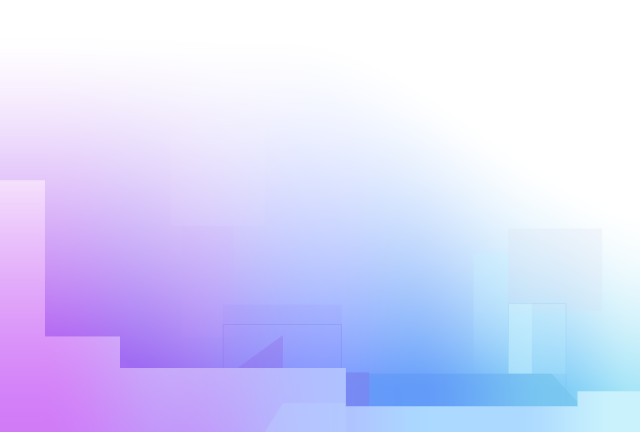
Give the GLSL for this background, as a Shadertoy shader.

```glsl
// A violet-to-cyan haze fading upward into white, behind a translucent staircase.
// The haze is a horizontal colour ramp with a height-dependent fade; the stairs
// and the faint ghost panels are antialiased boxes in canvas units (0 to 1).

// Soft step, one pixel wide, along a coordinate
float edge(float at, float v, float px) {
    return clamp((v - at) / px + 0.5, 0.0, 1.0);
}

// Coverage of an axis-aligned box
float box(vec2 p, vec2 lo, vec2 hi) {
    vec2 px = 1.0 / iResolution.xy;
    return edge(lo.x, p.x, px.x) * edge(p.x, hi.x, px.x)
         * edge(lo.y, p.y, px.y) * edge(p.y, hi.y, px.y);
}

// Thin outline of a box
float frame(vec2 p, vec2 lo, vec2 hi) {
    vec2 w = vec2(0.0013, 0.0019);
    return box(p, lo, hi) - box(p, lo + w, hi - w);
}

vec3 haze(vec2 p) {
    float x = p.x, depth = 1.0 - p.y;
    vec3 hue = mix(vec3(0.71, 0.42, 0.95), vec3(0.61, 0.42, 0.95), smoothstep(0.07, 0.25, x));
    hue = mix(hue, vec3(0.49, 0.59, 1.00), smoothstep(0.24, 0.52, x));
    hue = mix(hue, vec3(0.39, 0.62, 0.98), smoothstep(0.50, 0.66, x));
    hue = mix(hue, vec3(0.50, 0.80, 0.97), smoothstep(0.64, 0.85, x));
    hue = mix(hue, vec3(0.66, 0.90, 0.97), smoothstep(0.86, 1.00, x));

    // The fade starts lower toward the right
    float start = 0.08 + 0.42 * smoothstep(0.45, 1.05, x);
    float end = mix(0.77, 0.90, smoothstep(0.05, 0.35, x));
    float t = clamp((depth - start) / (end - start), 0.0, 1.0);
    return mix(vec3(1.0), hue, pow(t, mix(1.35, 1.5, smoothstep(0.1, 0.4, x))));
}

vec3 stairColor(vec2 p) {
    vec3 pink = mix(vec3(0.82, 0.48, 0.97), vec3(0.96, 0.88, 0.99), pow(p.y / 0.583, 1.4));
    vec3 lilac = mix(vec3(0.76, 0.60, 0.98), vec3(0.78, 0.67, 0.98), p.y / 0.15);
    vec3 c = mix(pink, lilac, smoothstep(0.06, 0.28, p.x));
    c = mix(c, vec3(0.69, 0.75, 1.00), smoothstep(0.27, 0.53, p.x));
    c = mix(c, vec3(0.67, 0.85, 1.00), smoothstep(0.50, 0.68, p.x));
    return mix(c, vec3(0.79, 0.95, 0.99), smoothstep(0.80, 0.97, p.x));
}

void mainImage(out vec4 fragColor, in vec2 fragCoord) {
    vec2 p = fragCoord / iResolution.xy;
    vec2 px = 1.0 / iResolution.xy;
    vec3 col = haze(p);

    // Ghost panels on the left and centre
    col = mix(col, vec3(0.85, 0.60, 0.98), 0.07 * box(p, vec2(0.284, 0.22), vec2(0.365, 0.477)));
    col = mix(col, vec3(1.0), 0.04 * box(p, vec2(0.267, 0.477), vec2(0.414, 0.70)));
    col = mix(col, vec3(0.58, 0.52, 0.98), 0.12 * box(p, vec2(0.348, 0.14), vec2(0.534, 0.295)));
    col = mix(col, vec3(0.40, 0.42, 0.90), 0.25 * frame(p, vec2(0.348, 0.10), vec2(0.534, 0.25)));
    float wedge = edge(0.0, 0.148 + (p.x - 0.371) * 1.07 - p.y, 1.5 * px.y);
    col = mix(col, vec3(0.56, 0.36, 0.88), 0.28 * wedge * box(p, vec2(0.371, 0.14), vec2(0.442, 0.225)));

    // Pale panels on the right
    col = mix(col, vec3(0.84, 0.86, 0.94), 0.22 * box(p, vec2(0.794, 0.28), vec2(0.941, 0.471)));
    col = mix(col, vec3(0.78, 0.95, 1.0), 0.32 * box(p, vec2(0.740, 0.135), vec2(0.794, 0.4135))
                                             * smoothstep(0.10, 0.40, p.y));
    col = mix(col, vec3(0.82, 0.97, 1.0), 0.45 * box(p, vec2(0.794, 0.135), vec2(0.831, 0.298)));
    col = mix(col, vec3(0.78, 0.95, 1.0), 0.18 * box(p, vec2(0.831, 0.135), vec2(0.885, 0.298)));
    col = mix(col, vec3(0.35, 0.65, 0.90), 0.18 * frame(p, vec2(0.794, 0.05), vec2(0.885, 0.298)));

    // Deeper band resting on the low step, slanted at its right end
    float slant = edge(0.0, 0.862 + (0.135 - p.y) * 0.62 - p.x, 1.5 * px.x);
    vec3 bandColor = mix(vec3(0.38, 0.60, 0.97), vec3(0.46, 0.77, 0.93), smoothstep(0.65, 0.88, p.x));
    col = mix(col, bandColor, 0.65 * slant * box(p, vec2(0.577, 0.05), vec2(0.93, 0.135)));
    col = mix(col, vec3(0.47, 0.52, 0.94), 0.75 * box(p, vec2(0.540, 0.05), vec2(0.577, 0.138)));

    // Staircase silhouette, tallest at the left
    float stairs = box(p, vec2(-1.0), vec2(0.0703, 0.5827));
    stairs = max(stairs, box(p, vec2(-1.0), vec2(0.1875, 0.2212)));
    stairs = max(stairs, box(p, vec2(-1.0), vec2(0.5404, 0.1481)));
    stairs = max(stairs, box(p, vec2(-1.0), vec2(2.0, 0.0596)));
    stairs = max(stairs, box(p, vec2(0.9023, -1.0), vec2(2.0, 0.0942)));
    vec3 front = stairColor(vec2(p.x, clamp(p.y, 0.0, 0.583)));

    // Light facet lying on the middle step
    float facet = edge(0.414 + p.y * 0.42, p.x, 1.5 * px.x);
    front = mix(front, vec3(0.73, 0.83, 1.0), 0.35 * facet * box(p, vec2(0.40, -1.0), vec2(0.5404, 0.067)));

    col = mix(col, front, stairs);
    fragColor = vec4(col, 1.0);
}
```
